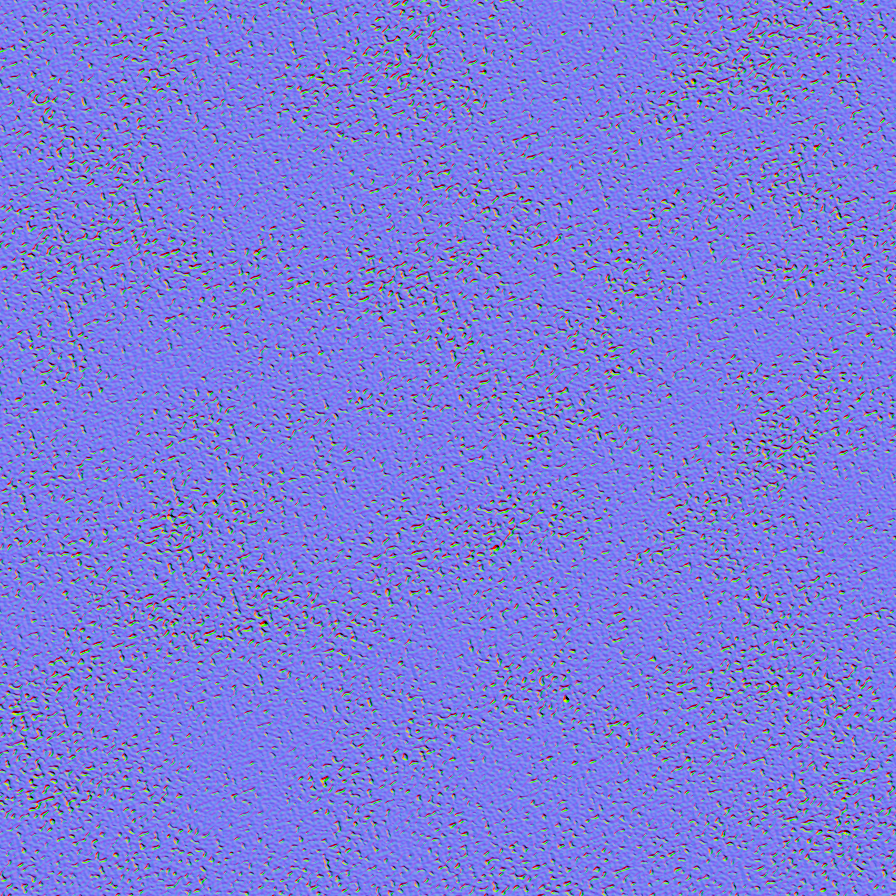
Give the GLSL for this texture map, as a Shadertoy shader.

```glsl
vec2 randomDirection(vec2 cell) {
    vec3 q = fract(cell.xyx * vec3(0.1031, 0.1030, 0.0973));
    q += dot(q, q.yzx + 33.33);
    float angle = 6.2832 * fract((q.x + q.y) * q.z);
    return vec2(cos(angle), sin(angle));
}

float gradientNoise(vec2 p) {
    vec2 i = floor(p), f = fract(p);
    vec2 w = f * f * f * (f * (f * 6.0 - 15.0) + 10.0);
    vec2 x = vec2(1.0, 0.0);
    float bottom = mix(dot(randomDirection(i), f),
                       dot(randomDirection(i + x), f - x), w.x);
    float top = mix(dot(randomDirection(i + x.yx), f - x.yx),
                    dot(randomDirection(i + 1.0), f - 1.0), w.x);
    return mix(bottom, top, w.y);
}

// Fine leathery grain, clustered pits and a few larger dents
float surfaceHeight(vec2 uv) {
    vec2 p = mat2(0.95, -0.31, 0.31, 0.95) * uv + 2.0;
    float density = gradientNoise(p * vec2(5.0, 7.0))
                  + 0.8 * gradientNoise(p * 17.0 + 40.0);
    float grain = gradientNoise(p * vec2(215.0, 285.0));
    float pits = gradientNoise(p * vec2(158.0, 216.0) + 71.0);
    float dents = gradientNoise(p * vec2(92.0, 124.0) + 19.0);
    return 0.20 * grain
         - 0.43 * smoothstep(0.10, 0.60, pits + 0.20 * density)
         - 0.55 * smoothstep(0.44, 0.72, dents + 0.14 * density);
}

void mainImage(out vec4 fragColor, in vec2 fragCoord) {
    vec2 uv = fragCoord / iResolution.y;

    // Central differences give the slope
    vec2 e = vec2(0.0009, 0.0);
    vec2 slope = vec2(surfaceHeight(uv + e) - surfaceHeight(uv - e),
                      surfaceHeight(uv + e.yx) - surfaceHeight(uv - e.yx));
    slope /= 2.0 * e.x * 215.0;

    // Steep walls lose blue and saturate to strong hues
    vec3 normal = vec3(-slope, 1.0 - 1.6 * dot(slope, slope));
    vec3 color = clamp(0.5 + 0.5 * normal, 0.0, 1.0);
    fragColor = vec4(color * vec3(0.98, 0.98, 0.97), 1.0);
}
```
